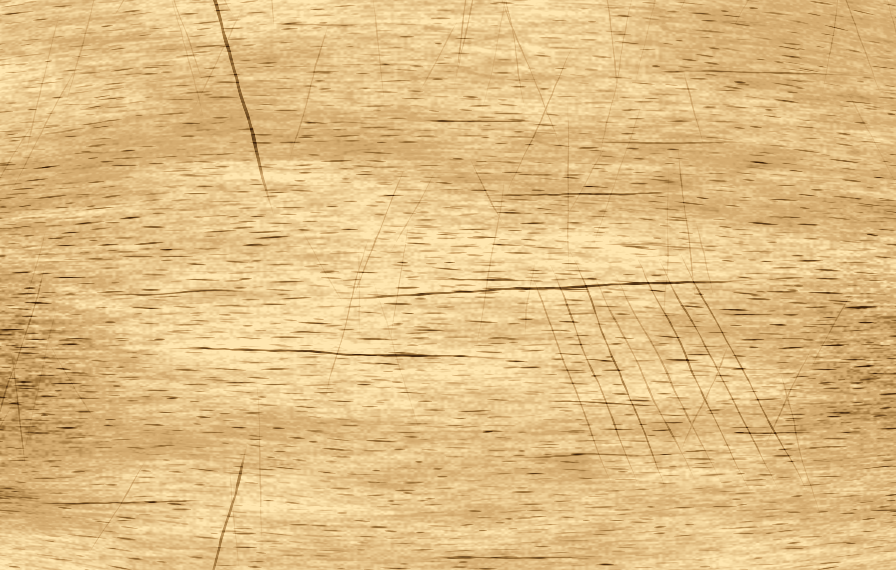
Give the GLSL for this texture, as a Shadertoy shader.

```glsl
// Pale, worn beech board: horizontal fibres, short dark pores, long cracks
// and knife scratches. Stretched value noise sets a darkness value, dashes
// and tapered strokes add to it, and a colour ramp turns it into wood.

const vec3 CREAM = vec3(0.968, 0.858, 0.637);
const vec3 HONEY = vec3(0.84, 0.68, 0.445);
const vec3 TAN   = vec3(0.625, 0.46, 0.23);
const vec3 UMBER = vec3(0.24, 0.13, 0.04);

float hash(vec2 p) {
    vec3 q = fract(p.xyx * 0.1031);
    q += dot(q, q.yzx + 33.33);
    return fract((q.x + q.y) * q.z);
}

float noise(vec2 p) {
    vec2 i = floor(p), f = fract(p);
    f = f * f * (3.0 - 2.0 * f);
    return mix(mix(hash(i), hash(i + vec2(1, 0)), f.x),
               mix(hash(i + vec2(0, 1)), hash(i + vec2(1, 1)), f.x), f.y);
}

float fbm(vec2 p) {
    float sum = 0.0, amp = 0.53;
    for (int i = 0; i < 4; i++) {
        sum += amp * noise(p);
        p = p * 2.03 + 17.3;
        amp *= 0.5;
    }
    return sum;
}

// Short slanted dashes, at most one in each cell of shifted rows
float pores(vec2 p, vec2 cell, float density, float seed, float aa) {
    float row = floor(p.y / cell.y);
    p.x += cell.x * 7.0 * hash(vec2(row, seed));
    vec2 id = vec2(floor(p.x / cell.x), row) + seed;
    vec2 q = p - (id - seed + 0.5) * cell;
    q.x -= cell.x * 0.16 * (hash(id + 3.1) - 0.5);
    q.y -= cell.y * 0.5 * (hash(id + 7.7) - 0.5) + 0.12 * q.x * (hash(id + 15.3) - 0.6);
    float halfLength = cell.x * mix(0.13, 0.42, hash(id + 11.9));
    float lens = max(0.0, 1.0 - pow(q.x / halfLength, 2.0));
    float thickness = sqrt(lens) * mix(0.0007, 0.0016, hash(id + 19.3));
    float mask = 1.0 - smoothstep(thickness - aa, thickness + aa, abs(q.y));
    float strength = mix(0.25, 1.0, hash(id + 23.5));
    return mask * sqrt(lens) * strength * step(hash(id + 31.7), density);
}

// Gently wavering line from a to b that fades at both ends
float stroke(vec2 p, vec2 a, vec2 b, float width, float wobble, float aa) {
    float len = length(b - a);
    vec2 dir = (b - a) / len, q = p - a;
    float along = dot(q, dir);
    float t = along / len;
    float lane = a.x * 37.0 + b.y * 91.0;
    float across = dot(q, vec2(-dir.y, dir.x));
    across += wobble * (noise(vec2(along * 11.0, lane)) - 0.5);
    across += 0.2 * wobble * (noise(vec2(along * 60.0, lane + 8.0)) - 0.5);
    float taper = smoothstep(0.0, 0.25, t) * (1.0 - smoothstep(0.7, 1.0, t));
    float patchy = noise(vec2(along * 40.0, lane + 5.0));
    float w = width * sqrt(taper) * mix(0.6, 1.25, patchy);
    return taper * mix(0.6, 1.0, patchy) * (1.0 - smoothstep(w - aa, w + aa, abs(across)));
}

float cracks(vec2 p, float aspect, float aa) {
    float d = stroke(p, vec2(0.54, 0.474), vec2(1.40, 0.514), 0.0021, 0.007, aa);
    d = max(d, stroke(p, vec2(0.26, 0.389), vec2(0.94, 0.371), 0.0019, 0.007, aa));
    for (int i = 0; i < 14; i++) {
        vec2 id = vec2(float(i), 4.0);
        vec2 a = vec2(hash(id) * aspect - 0.12, (float(i) + hash(id + 9.0)) / 14.0);
        vec2 b = a + vec2(mix(0.15, 0.4, hash(id + 21.0)), 0.02 * (hash(id + 33.0) - 0.5));
        d = max(d, stroke(p, a, b, 0.0015, 0.006, aa) * mix(0.35, 0.9, hash(id + 41.0)));
    }
    return d;
}

float scratches(vec2 p, float aspect, float aa) {
    // Two deep scars
    float d = 1.1 * stroke(p, vec2(0.345, 1.12), vec2(0.485, 0.60), 0.0030, 0.008, aa);
    d = max(d, 0.9 * stroke(p, vec2(0.435, 0.23), vec2(0.36, -0.06), 0.0025, 0.008, aa));
    // Fan of parallel knife cuts
    for (int i = 0; i < 8; i++) {
        float k = float(i), r = hash(vec2(k, 61.0));
        vec2 a = vec2(0.92 + 0.037 * k, 0.55 + 0.06 * (r - 0.5));
        vec2 b = a + vec2(0.16 + 0.013 * k, -0.38 - 0.09 * r);
        d = max(d, stroke(p, a, b, 0.0015, 0.006, aa) * mix(0.35, 0.8, r));
    }
    // Faint stray marks, most of them near the top
    for (int i = 0; i < 60; i++) {
        vec2 id = vec2(float(i), 83.0);
        float h = hash(id + 5.0);
        vec2 a = vec2(hash(id) * aspect, 1.14 - 0.95 * h * h);
        vec2 b = a + vec2(0.28 * (hash(id + 13.0) - 0.5), -mix(0.12, 0.36, hash(id + 29.0)));
        d = max(d, stroke(p, a, b, 0.0012, 0.006, aa) * mix(0.15, 0.42, hash(id + 37.0)));
    }
    return d;
}

void mainImage(out vec4 fragColor, in vec2 fragCoord) {
    vec2 p = fragCoord / iResolution.y;
    float aspect = iResolution.x / iResolution.y, aa = 0.5 / iResolution.y;
    float side = p.x - 0.5 * aspect;

    // Grain arches away from the middle of the board
    vec2 g = p + vec2(0.0, 0.16 * side * side * (p.y - 0.4));
    g.y += 0.018 * (noise(p * vec2(3.0, 5.0)) - 0.5);

    // Stained ends, a growth line and cloudy bands
    float stain = smoothstep(0.48, 0.80, abs(side)) * exp(-pow((p.y - 0.37) / 0.2, 2.0));
    float line = smoothstep(0.715, 0.725, g.y) * (1.0 - smoothstep(0.725, 0.82, g.y));
    float d = 0.095 + 0.17 * line + 0.32 * stain + 0.09 * smoothstep(0.2, 0.8, abs(side));
    d += 0.70 * (fbm(g * vec2(2.2, 9.0)) - 0.5) + 0.36 * (fbm(g * vec2(6.0, 45.0) + 40.0) - 0.5);

    // Fine fibres, long hairs, grit and thin dark strands
    float fibre = noise(g * vec2(34.0, 190.0)) - 0.5;
    float hair = noise(g * vec2(16.0, 290.0) + 23.0) - 0.5;
    float grit = noise(g * vec2(170.0, 320.0) + 70.0) - 0.5;
    d += (0.20 * fibre + 0.20 * hair + 0.26 * grit) * (1.0 + 1.2 * stain);
    float strand = 1.0 - abs(2.0 * noise(g * vec2(9.0, 75.0) + 51.0) - 1.0);
    d += 0.20 * smoothstep(0.82, 1.0, strand) * noise(g * vec2(20.0, 40.0) + 5.0);

    // Pores, thickest across the middle
    float middle = exp(-pow((p.y - 0.46) / 0.25, 2.0));
    d += 1.40 * pores(g, vec2(0.074, 0.014), 0.35 + 0.4 * middle, 2.0, aa) * (0.55 + 0.45 * middle);
    d += 0.85 * pores(g, vec2(0.052, 0.011), 0.45, 57.0, aa);

    d += 1.6 * cracks(p, aspect, aa) + scratches(p, aspect, aa);

    vec3 wood = mix(CREAM, HONEY, clamp(d / 0.38, -0.25, 1.0));
    wood = mix(wood, TAN, smoothstep(0.0, 1.0, clamp((d - 0.38) / 0.62, 0.0, 1.0)));
    wood = mix(wood, UMBER, smoothstep(0.85, 1.8, d));
    fragColor = vec4(wood, 1.0);
}
```
